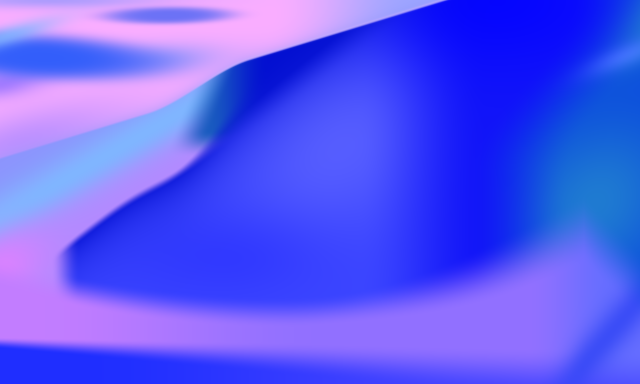
Give the GLSL for this background, as a WebGL 2 fragment shader.

```glsl
#version 300 es
precision highp float;

uniform vec2 u_resolution;
out vec4 fragColor;

#define BLUE vec3(0.23, 0.27, 1.0)
#define DEEP_BLUE vec3(0.05, 0.06, 0.97)
#define LIGHT_BLUE vec3(0.34, 0.37, 1.0)
#define NAVY vec3(0.01, 0.06, 0.82)
#define TEAL vec3(0.12, 0.48, 0.82)
#define OCEAN vec3(0.04, 0.29, 0.87)
#define SKY_CYAN vec3(0.50, 0.71, 1.0)
#define PERIWINKLE vec3(0.55, 0.58, 0.99)
#define LILAC vec3(0.70, 0.54, 1.0)
#define PINK vec3(0.98, 0.68, 1.0)
#define ORCHID vec3(0.85, 0.51, 1.0)
#define VIOLET vec3(0.57, 0.44, 1.0)

float bell(float d, float width) {
    d /= width;
    return exp(-d * d);
}

// Soft ellipse whose long axis is sheared by a slope
float glow(vec2 p, vec2 center, vec2 radius, float slope) {
    vec2 d = p - center;
    d.y -= slope * d.x;
    d /= radius;
    return exp(-dot(d, d));
}

// Same ellipse with a flatter core
float pool(vec2 p, vec2 center, vec2 radius, float slope) {
    vec2 d = p - center;
    d.y -= slope * d.x;
    d /= radius;
    float q = dot(d, d);
    return exp(-q * q);
}

float edge(float d, float softness) {
    return smoothstep(-softness, softness, d);
}

// Fold outlines, as heights over x
float ridgeHeight(float x) {
    return 0.587 + 0.507 * x + 0.06 * smoothstep(0.23, 0.39, x);
}

float bodyTop(float x) {
    return 0.39 + 1.3 * (x - 0.13) - 0.036 * bell(x - 0.29, 0.07);
}

float bodyBottom(float x) {
    float d = x - 0.44;
    float rise = 0.187 + (d < 0.0 ? 0.53 : 0.98) * d * d;
    return min(rise, 0.41 - 1.7 * (x - 0.91));
}

// Pink sheet above the ridge
vec3 upperSheet(vec2 p, float aboveRidge) {
    vec3 c = PINK;
    c = mix(c, LILAC, 0.8 * glow(p, vec2(0.03, 0.63), vec2(0.16, 0.08), 0.45));
    c = mix(c, VIOLET, 0.8 * glow(p, vec2(0.0, 0.78), vec2(0.07, 0.035), 0.2));
    c = mix(c, PERIWINKLE, 0.75 * glow(p, vec2(0.25, 0.845), vec2(0.10, 0.04), 0.1));
    c = mix(c, vec3(0.20, 0.37, 0.98), pool(p, vec2(0.06, 0.852), vec2(0.19, 0.058), -0.08));
    c = mix(c, PERIWINKLE, 0.7 * glow(p, vec2(0.08, 1.0), vec2(0.18, 0.022), 0.0));
    c = mix(c, SKY_CYAN, 0.8 * glow(p, vec2(0.01, 0.905), vec2(0.08, 0.025), 0.5));
    c = mix(c, vec3(0.36, 0.42, 0.96), 0.9 * pool(p, vec2(0.262, 0.96), vec2(0.10, 0.022), 0.02));
    c = mix(c, vec3(0.62, 0.65, 1.0), smoothstep(0.42, 0.65, p.x));
    return mix(c, PERIWINKLE, 0.45 * exp(-max(aboveRidge, 0.0) / 0.02));
}

// Cyan and lilac slope with a dark teal hollow
vec3 slopeSheet(vec2 p) {
    float fromStreak = p.y - 0.435 - 0.96 * p.x;
    vec3 c = mix(LILAC, PERIWINKLE, edge(fromStreak, 0.08));
    c = mix(c, SKY_CYAN, bell(fromStreak, 0.07));
    c = mix(c, ORCHID, glow(p, vec2(0.0, 0.30), vec2(0.07, 0.09), 0.5));
    float hollow = edge(p.x - 0.295 - 0.25 * (p.y - 0.64), 0.028);
    hollow *= smoothstep(0.59, 0.66, p.y);
    vec3 shade = mix(vec3(0.10, 0.36, 0.75), NAVY, smoothstep(0.32, 0.42, p.x));
    return mix(c, shade, hollow);
}

// Broad blue body, turning teal at the right
vec3 blueBody(vec2 p, float belowTop) {
    vec3 c = mix(BLUE, LIGHT_BLUE, glow(p, vec2(0.53, 0.63), vec2(0.16, 0.24), 0.5));
    c = mix(c, vec3(0.18, 0.21, 1.0), 0.8 * glow(p, vec2(0.36, 0.33), vec2(0.16, 0.12), 0.0));
    c = mix(c, DEEP_BLUE, 0.9 * smoothstep(0.56, 0.76, p.x));
    c = mix(c, vec3(0.02, 0.02, 1.0), glow(p, vec2(0.77, 1.0), vec2(0.20, 0.18), 0.0));
    c = mix(c, NAVY, 0.85 * exp(-max(belowTop, 0.0) / 0.07));
    float boundary = 0.73 + 0.16 * smoothstep(0.55, 1.0, p.y);
    vec3 right = mix(OCEAN, TEAL, glow(p, vec2(0.93, 0.47), vec2(0.12, 0.20), 0.4));
    right = mix(right, TEAL, glow(p, vec2(1.02, 0.95), vec2(0.08, 0.10), 0.7));
    right = mix(right, vec3(0.27, 0.49, 0.98), glow(p, vec2(0.97, 0.853), vec2(0.07, 0.032), 0.6));
    return mix(c, right, smoothstep(0.0, 0.16, p.x - boundary));
}

// Lavender band along the bottom, with blue beneath
vec3 lowerBand(vec2 p) {
    vec3 c = mix(vec3(0.76, 0.49, 1.0), VIOLET, smoothstep(0.05, 0.5, p.x));
    c = mix(c, vec3(0.40, 0.43, 1.0), smoothstep(0.82, 0.96, p.x));
    vec3 base = mix(vec3(0.12, 0.18, 1.0), vec3(0.27, 0.27, 1.0), smoothstep(0.1, 0.75, p.x));
    c = mix(base, c, edge(p.y - 0.107 + 0.09 * p.x, 0.015 + 0.06 * p.x));
    float crease = p.y - 0.03 - 1.9 * (p.x - 0.9);
    return mix(c, vec3(0.19, 0.27, 0.96), 0.8 * bell(crease, 0.07) * smoothstep(0.82, 0.92, p.x));
}

void main() {
    vec2 p = gl_FragCoord.xy / u_resolution;
    float aboveRidge = p.y - ridgeHeight(p.x);
    float belowTop = bodyTop(p.x) - p.y;

    // Body over the slope, then the band below both
    float softness = mix(0.014, 0.09, smoothstep(0.27, 0.45, p.x));
    float body = edge(belowTop, softness) * smoothstep(0.08, 0.125, p.x);
    vec3 color = mix(slopeSheet(p), blueBody(p, belowTop), body);
    float bandSoftness = 0.04 + 0.05 * smoothstep(0.5, 0.9, p.x);
    color = mix(color, lowerBand(p), edge(bodyBottom(p.x) - p.y, bandSoftness));

    // Crisp ridge with a thin pale rim
    color = mix(color, upperSheet(p, aboveRidge), edge(aboveRidge, 0.004));
    float rim = bell(aboveRidge - 0.002, 0.004) * smoothstep(0.2, 0.38, p.x);
    color = mix(color, vec3(0.78, 0.68, 1.0), 0.5 * rim);
    fragColor = vec4(color, 1.0);
}
```
